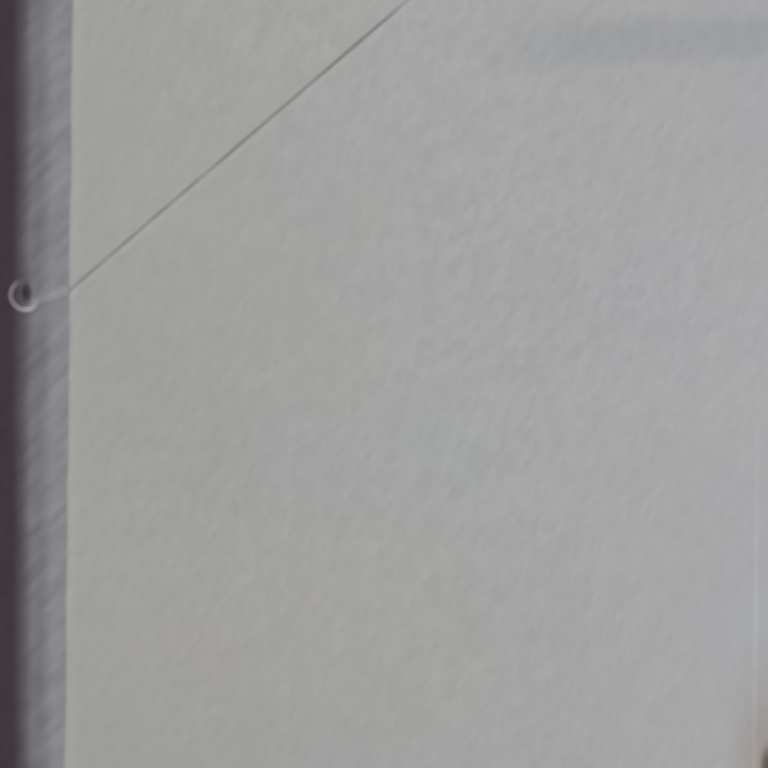
Reproduce this texture procedurally as a WebGL 2 fragment shader.

```glsl
#version 300 es
precision highp float;
// Pale grey matte sheet with a faint diagonal crease and a dark rounded left border.
// Smooth tone gradients carry soft stains and short slanted fibres made of stretched
// value noise; the border profile is a chain of smoothsteps with a small dent on it.
uniform vec2 u_resolution;
out vec4 fragColor;

float hash(vec2 p) {
  return fract(sin(dot(p, vec2(127.1, 311.7))) * 43758.5453);
}

float valueNoise(vec2 p) {
  vec2 cell = floor(p), f = fract(p);
  f = f * f * (3.0 - 2.0 * f);
  return mix(mix(hash(cell), hash(cell + vec2(1, 0)), f.x),
             mix(hash(cell + vec2(0, 1)), hash(cell + vec2(1, 1)), f.x), f.y) - 0.5;
}

float cloud(vec2 p) {
  float sum = 0.0, amplitude = 0.6;
  for (int i = 0; i < 4; i++) {
    sum += amplitude * valueNoise(p);
    p = mat2(1.6, 1.2, -1.2, 1.6) * p + 7.3;
    amplitude *= 0.5;
  }
  return sum;
}

// Noise stretched along the given angle
float fibres(vec2 p, float angle, vec2 frequency) {
  vec2 along = vec2(cos(angle), sin(angle));
  return valueNoise(vec2(dot(p, along), dot(p, vec2(-along.y, along.x))) * frequency);
}

float segmentDistance(vec2 p, vec2 a, vec2 b) {
  vec2 ab = b - a;
  return length(p - a - ab * clamp(dot(p - a, ab) / dot(ab, ab), 0.0, 1.0));
}

vec3 sheetColour(vec2 p) {
  vec3 colour = mix(vec3(0.625, 0.625, 0.61), vec3(0.655, 0.655, 0.66),
                    smoothstep(0.05, 0.95, p.x + 0.15 * (p.y - 0.5)));
  colour += 0.02 * cloud(p * 4.0);
  colour += vec3(0.012, 0.0, -0.012) * cloud(p * 5.0 + 20.0);

  // Cool smudge near the top right
  float smudgeY = p.y - 0.945 - 0.03 * (p.x - 0.8) + 0.015 * cloud(p * 12.0);
  float smudge = smoothstep(0.04, 0.012, abs(smudgeY)) * smoothstep(0.58, 0.78, p.x);
  colour -= vec3(0.036, 0.028, 0.026) * smudge;

  // Diagonal crease, uneven in strength, with a pale lower lip
  vec2 start = vec2(0.088, 0.62), end = vec2(0.545, 1.012);
  vec2 q = p + 0.003 * valueNoise(p * 24.0);
  float crease = smoothstep(0.0045, 0.0005, segmentDistance(q, start, end));
  float lip = smoothstep(0.006, 0.001, segmentDistance(q + vec2(-0.004, 0.005), start, end));
  colour -= 0.11 * crease * (0.8 + 0.7 * valueNoise(p * 30.0));
  colour += 0.012 * lip;

  // Warm worn corner and pale ridge on the right
  float ridge = p.x - 0.985 + 0.012 * (0.3 - p.y);
  colour += 0.025 * exp(-ridge * ridge * 90000.0) * smoothstep(0.6, 0.2, p.y);
  float corner = length((p - vec2(1.0, 0.0)) * vec2(1.0, 0.35));
  colour -= vec3(0.05, 0.075, 0.095) * smoothstep(0.065, 0.0, corner);
  colour -= vec3(0.22, 0.24, 0.24) * smoothstep(0.014, 0.002, corner);
  return colour;
}

vec3 borderColour(vec2 p) {
  float x = p.x + 0.006 * cloud(vec2(p.x * 20.0, p.y * 9.0));
  vec3 colour = mix(vec3(0.25, 0.222, 0.242), vec3(0.31, 0.29, 0.31),
                    smoothstep(0.014, 0.026, x));
  colour = mix(colour, vec3(0.455, 0.452, 0.46), smoothstep(0.022, 0.045, x));
  colour = mix(colour, vec3(0.525, 0.52, 0.53), smoothstep(0.05, 0.072, x));
  colour += 0.05 * fibres(p, 0.8, vec2(35.0, 120.0)) * smoothstep(0.01, 0.045, x);

  // Small dent: pale crescent around a dark hollow
  vec2 d = p - vec2(0.033, 0.616);
  float rim = smoothstep(0.006, 0.001, abs(length(d) - 0.019));
  colour += 0.2 * rim * smoothstep(0.014, -0.012, d.x + d.y * 0.7);
  colour -= 0.15 * smoothstep(0.015, 0.003, length((d - vec2(0.002, 0.003)) * vec2(1.6, 0.9)));
  colour += 0.05 * smoothstep(0.009, 0.001, segmentDistance(p, vec2(0.045, 0.606), vec2(0.085, 0.622)));
  return colour;
}

void main() {
  vec2 p = gl_FragCoord.xy / u_resolution;
  float edge = 0.084 + 0.01 * p.y + 0.002 * valueNoise(vec2(p.y * 14.0, 3.0));
  vec3 colour = mix(borderColour(p), sheetColour(p), smoothstep(-0.003, 0.004, p.x - edge));
  colour += 0.012 * exp(-pow((p.x - edge - 0.008) * 160.0, 2.0));

  // Fine fibre grain over everything
  float turn = 0.9 + 0.8 * valueNoise(p * 3.0);
  float grain = fibres(p, 0.9, vec2(55.0, 130.0)) + 0.7 * fibres(p + 3.0, 1.3, vec2(70.0, 170.0));
  grain += 0.5 * valueNoise(p * 150.0) + 0.4 * cloud(p * 40.0);
  colour += 0.018 * grain * turn;
  fragColor = vec4(clamp(colour, 0.0, 1.0), 1.0);
}
```
